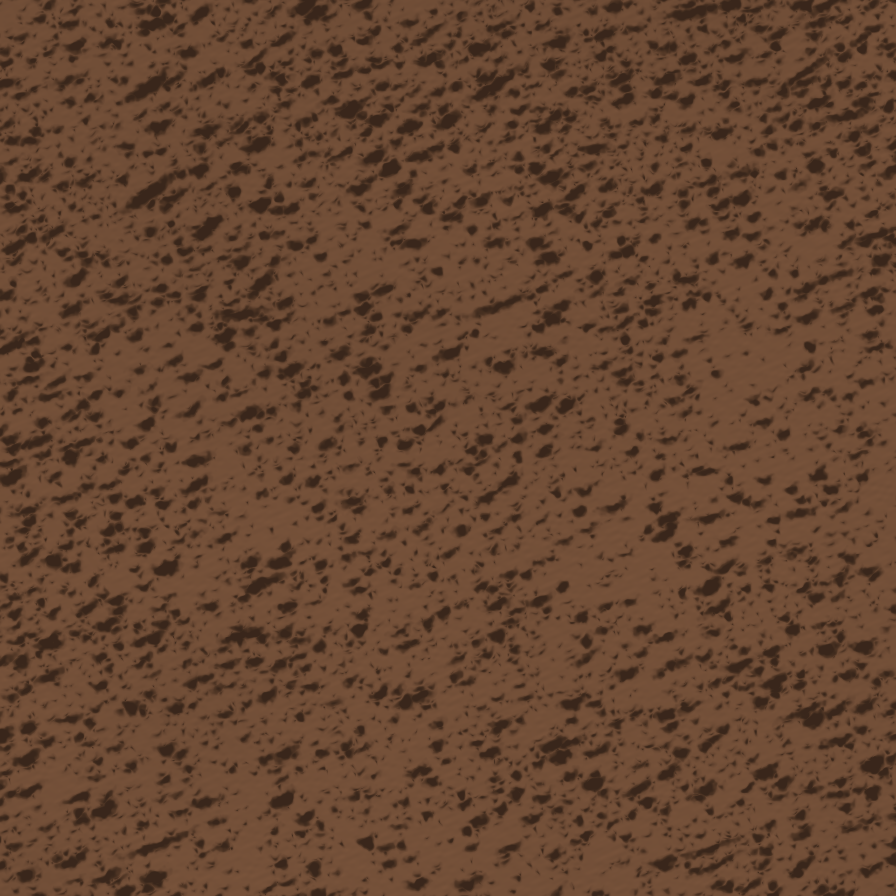
Reproduce this texture procedurally as a three.js fragment shader.

```glsl
// Brown pitted ground with slanted, ragged dark pits and fine specks.
varying vec2 vUv;

const vec3 GROUND = vec3(0.452, 0.312, 0.220);
const vec3 HALO = vec3(0.405, 0.277, 0.195);
const vec3 PIT_RIM = vec3(0.315, 0.212, 0.145);
const vec3 PIT_CORE = vec3(0.222, 0.150, 0.105);
const float SLANT = 0.40;          // main direction of the pits, radians
const float SLANT_SPREAD = 0.45;   // random turn of each pit
const float EDGE = 0.0011;         // half width of the pit edge
const float HALO_WIDTH = 0.0035;
const float CORE_DEPTH = 0.0032;
const float RAGGED = 0.0030;       // roughness of the outlines
const float WARP = 0.0045;
const float GRAIN = 0.055;         // strength of the ground relief
const float FAR = 1.0;

float hash1(vec2 p) {
  vec3 q = fract(vec3(p.xyx) * 0.1031);
  q += dot(q, q.yzx + 33.33);
  return fract((q.x + q.y) * q.z);
}

vec2 hash2(vec2 p) {
  return vec2(hash1(p + 17.3), hash1(p + 71.9));
}

float noise(vec2 p) {
  vec2 i = floor(p);
  vec2 f = fract(p);
  f = f * f * (3.0 - 2.0 * f);
  float low = mix(hash1(i), hash1(i + vec2(1.0, 0.0)), f.x);
  float high = mix(hash1(i + vec2(0.0, 1.0)), hash1(i + 1.0), f.x);
  return mix(low, high, f.y);
}

mat2 turn(float a) {
  float c = cos(a);
  float s = sin(a);
  return mat2(c, -s, s, c);
}

// Bowl-shaped ellipse: round below, flatter above, ends bent upward.
float pitDistance(vec2 q, vec2 radius) {
  vec2 n = q / radius;
  n.y -= 0.35 * min(n.x * n.x, 2.0) - 0.15;
  n.y *= n.y > 0.0 ? 1.25 : 1.0;
  return (length(n) - 1.0) * radius.y;
}

// Nearest pit among jittered cells; share is the chance that a cell holds one.
float pitLayer(vec2 p, vec2 cell, vec2 radius, float share, float seed) {
  vec2 home = floor(p / cell);
  float nearest = FAR;
  for (int y = -1; y <= 1; y++) {
    for (int x = -1; x <= 1; x++) {
      vec2 id = home + vec2(float(x), float(y));
      vec2 key = id + seed;
      vec2 center = (id + 0.1 + 0.8 * hash2(key)) * cell;
      vec2 place = turn(-SLANT) * center;
      float crowd = 0.55 + 0.75 * noise(place * 7.0 + 40.0);
      crowd += 0.45 * smoothstep(0.6, 1.0, place.y);
      if (hash1(key + 5.7) < share * crowd) {
        float angle = (hash1(key + 29.1) - 0.5) * SLANT_SPREAD;
        vec2 size = radius * (0.55 + 0.65 * hash2(key + 43.0));
        nearest = min(nearest, pitDistance(turn(angle) * (p - center), size));
      }
    }
  }
  return nearest;
}

float allPits(vec2 uv) {
  vec2 wobble = vec2(noise(uv * 130.0), noise(uv * 130.0 + 90.0)) - 0.5;
  vec2 p = turn(SLANT) * (uv + WARP * wobble);
  float rough = RAGGED * (noise(uv * 240.0 + 15.0) - 0.5);
  float streaks = pitLayer(p, vec2(0.16, 0.09), vec2(0.034, 0.0075), 0.22, 11.0);
  float large = pitLayer(p, vec2(0.046, 0.031), vec2(0.0145, 0.0075), 0.48, 131.0);
  float medium = pitLayer(p, vec2(0.027, 0.021), vec2(0.0085, 0.0055), 0.50, 257.0);
  float small = pitLayer(p, vec2(0.014, 0.012), vec2(0.0034, 0.0026), 0.36, 389.0);
  float specks = pitLayer(p, vec2(0.009), vec2(0.0015, 0.0013), 0.28, 521.0);
  float ragged = min(min(streaks, large), medium) + rough;
  return min(ragged, min(small + 0.4 * rough, specks));
}

// Fine bumps lit from above, stretched along the slant.
float relief(vec2 uv) {
  vec2 p = turn(SLANT) * uv * vec2(130.0, 210.0);
  return noise(p) - noise(p + vec2(0.15, 0.5));
}

void main() {
  float d = allPits(vUv);

  // Ground with broad tone changes and fine relief
  float tone = 0.985 + 0.04 * (noise(vUv * 5.0) - 0.5);
  tone += 0.015 * (1.0 - vUv.y) + GRAIN * relief(vUv);
  vec3 color = mix(HALO, GROUND, smoothstep(0.0, HALO_WIDTH, d)) * tone;

  // Pits darken toward their core, with mottled insides
  float mottle = 0.0016 * (noise(vUv * 190.0 + 60.0) - 0.5);
  float depth = smoothstep(0.0, CORE_DEPTH, mottle - d);
  vec3 pit = mix(PIT_RIM, PIT_CORE, depth);
  color = mix(color, pit, 1.0 - smoothstep(-EDGE, EDGE, d));

  gl_FragColor = vec4(color, 1.0);
}
```
